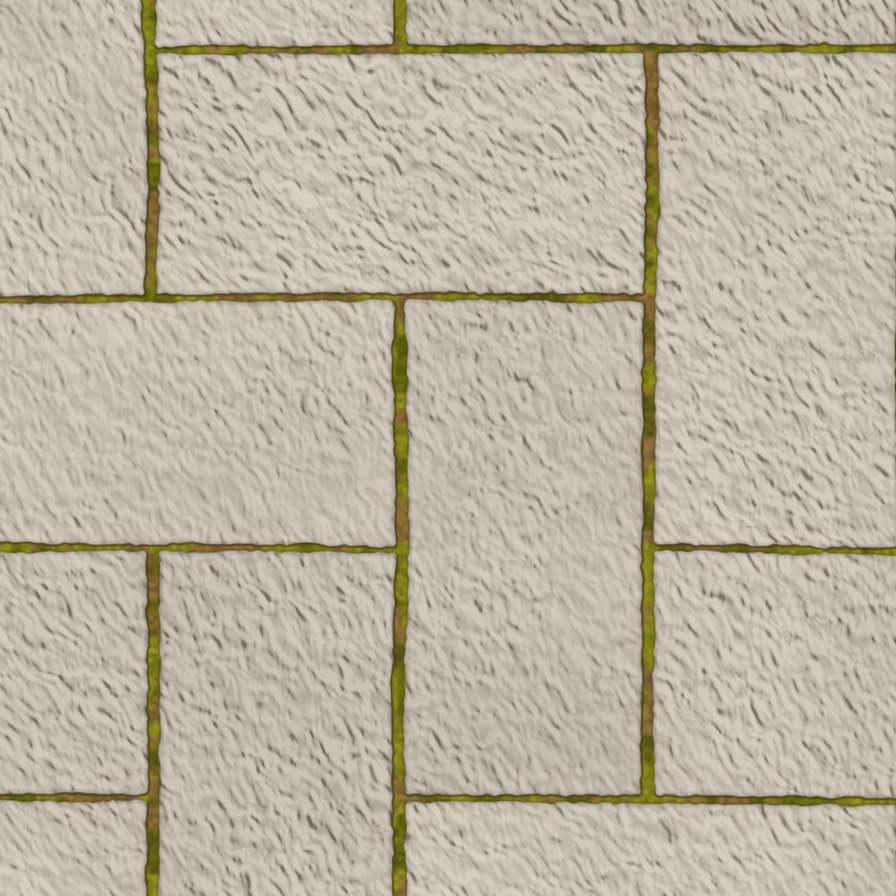
Reproduce this texture procedurally as a three.js fragment shader.

```glsl
// Herringbone paving of rough pale stone slabs with mossy, earthy joints.
varying vec2 vUv;

const float CELL = 0.279;                    // short side of a slab
const vec2 ORIGIN = vec2(0.168, 0.055);      // a grid corner, from the top left
const vec2 HALF_JOINT = vec2(0.0073, 0.0046);
const float CORNER = 0.004;
const float SOFT = 0.0014;

const vec3 STONE_LIGHT = vec3(0.815, 0.785, 0.735);
const vec3 STONE_MID = vec3(0.685, 0.655, 0.595);
const vec3 STONE_PIT = vec3(0.43, 0.40, 0.34);
const vec3 EARTH = vec3(0.50, 0.39, 0.20);
const vec3 MOSS = vec3(0.50, 0.50, 0.10);
const vec3 MOSS_DARK = vec3(0.31, 0.33, 0.05);
const vec3 SHADOW = vec3(0.25, 0.20, 0.09);

float hash(vec2 p) {
  vec3 q = fract(vec3(p.xyx) * 0.1031);
  q += dot(q, q.yzx + 33.33);
  return fract((q.x + q.y) * q.z);
}

float noise(vec2 p) {
  vec2 i = floor(p), f = fract(p);
  f = f * f * (3.0 - 2.0 * f);
  return mix(mix(hash(i), hash(i + vec2(1.0, 0.0)), f.x),
             mix(hash(i + vec2(0.0, 1.0)), hash(i + 1.0), f.x), f.y);
}

float signedNoise(vec2 p) {
  return noise(p) * 2.0 - 1.0;
}

float roundedBox(vec2 p, vec2 halfSize, float radius) {
  vec2 q = abs(p) - halfSize + radius;
  return length(max(q, 0.0)) + min(max(q.x, q.y), 0.0) - radius;
}

// Finds the slab at p: xy is the offset from its centre, zw its id.
vec4 herringbone(vec2 p, out vec2 size) {
  vec2 grid = (p - ORIGIN) / CELL + 1.0;
  vec2 cell = floor(grid);
  float part = mod(cell.x + cell.y, 4.0);
  bool flat_ = part > 1.5;
  size = flat_ ? vec2(2.0, 1.0) : vec2(1.0, 2.0);
  vec2 start = cell - mod(part, 2.0) * (size - 1.0);
  return vec4((grid - start - 0.5 * size) * CELL, start);
}

// Slanted, embossed grooves: positive on lit flanks, negative in pits.
float grooves(vec2 p, float angle, vec2 frequency) {
  vec2 along = vec2(cos(angle), sin(angle));
  vec2 across = vec2(-along.y, along.x);
  vec2 s = vec2(dot(p, along), dot(p, across)) * frequency;
  s += 0.9 * vec2(signedNoise(p * 47.0), signedNoise(p * 39.0 + 17.0));
  return noise(s) - noise(s + vec2(0.25, 0.8));
}

vec3 stoneColour(vec2 p, vec2 id) {
  float angle = mix(0.72, 1.08, hash(id + 40.0));
  float relief = 0.72 * grooves(p, angle, vec2(75.0, 165.0))
               + 0.42 * grooves(p + 3.7, angle + 0.25, vec2(130.0, 250.0));
  float strength = mix(0.75, 1.15, hash(id + 73.0)) + 0.25 * signedNoise(p * 9.0);
  relief *= strength;
  vec3 colour = mix(STONE_MID, STONE_LIGHT, smoothstep(-0.42, 0.30, relief));
  colour = mix(colour, STONE_PIT, 0.85 * smoothstep(0.22, 0.62, -relief));
  float stain = 0.016 * signedNoise(p * 6.0) + 0.012 * signedNoise(p * 24.0);
  return colour + stain + 0.025 * (hash(id + 11.0) - 0.5);
}

vec3 jointColour(vec2 p) {
  float growth = 0.65 * noise(p * 26.0 + 5.0) + 0.35 * noise(p * 75.0);
  vec3 colour = mix(EARTH, MOSS, smoothstep(0.36, 0.58, growth));
  colour = mix(colour, MOSS_DARK, 0.75 * smoothstep(0.52, 0.82, noise(p * 58.0 + 31.0)));
  return colour * (0.86 + 0.32 * noise(p * 190.0));
}

void main() {
  vec2 p = vec2(vUv.x, 1.0 - vUv.y);

  // Uneven laying and chipped edges
  vec2 laid = p + 0.0045 * vec2(signedNoise(p * 5.0 + 8.0), signedNoise(p * 4.0 + 21.0));
  vec2 size;
  vec4 slab = herringbone(laid, size);
  float edge = roundedBox(slab.xy, 0.5 * CELL * size - HALF_JOINT, CORNER);
  edge += 0.0017 * signedNoise(p * 38.0) + 0.0013 * signedNoise(p * 125.0);

  // Slab, worn darker just beside the joint
  vec3 stone = stoneColour(p, slab.zw);
  stone *= 1.0 - 0.13 * smoothstep(-0.006, 0.0, edge);

  // Joint, shaded below the right and lower slab edges
  vec2 fromEdge = abs(slab.xy) - 0.5 * CELL * size;
  float facing = fromEdge.x > fromEdge.y ? slab.x : slab.y;
  float shade = mix(0.30, 0.75, step(0.0, facing));
  shade *= 1.0 - smoothstep(0.0005, 0.0042, edge);
  vec3 joint = mix(jointColour(p), SHADOW, shade);

  gl_FragColor = vec4(mix(stone, joint, smoothstep(-SOFT, SOFT, edge)), 1.0);
}
```
